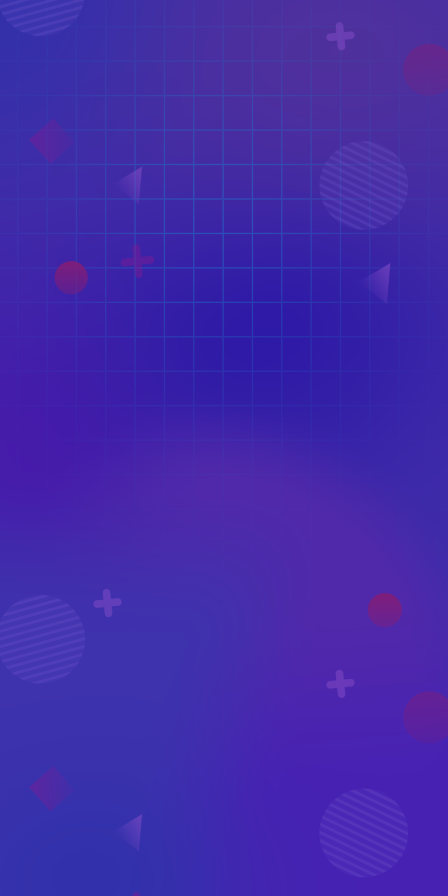
This background is drawn by a WebGL 2 fragment shader. Its source:

```glsl
#version 300 es
precision highp float;
// Indigo and violet backdrop: soft colour fields, slightly warped by gradient
// noise, a glowing grid that fades outward, and faint geometric confetti
// that repeats vertically. Space is 1 wide by 2 high, origin at lower left.
uniform vec2 u_resolution;
out vec4 fragColor;

const vec3 INDIGO = vec3(0.245, 0.170, 0.665);
const vec3 MAUVE = vec3(0.310, 0.188, 0.615);
const vec3 BLUE = vec3(0.190, 0.190, 0.670);
const vec3 VIOLET = vec3(0.280, 0.105, 0.670);
const vec3 ULTRAMARINE = vec3(0.178, 0.100, 0.650);
const vec3 PURPLE = vec3(0.315, 0.160, 0.665);
const vec3 SLATE = vec3(0.245, 0.195, 0.680);
const vec3 ELECTRIC = vec3(0.280, 0.130, 0.700);
const vec3 GRID_COLOR = vec3(0.13, 0.43, 0.78);
const vec3 LILAC = vec3(0.52, 0.30, 0.78);
const vec3 MAGENTA = vec3(0.50, 0.10, 0.58);
const vec3 CRIMSON = vec3(0.52, 0.11, 0.46);
const vec3 STRIPE_COLOR = vec3(0.42, 0.32, 0.78);

const vec2 GRID_CELL = vec2(0.0655, 0.0769);
const vec2 GRID_ORIGIN = vec2(0.498, 1.479);
const float GRID_HALF_WIDTH = 0.0014;
const float TILE_HEIGHT = 1.4453;
const float STRIPE_STEP = 0.0165;
const float WARP = 0.035;

float pixel; // size of one pixel in canvas units

vec2 hashGradient(vec2 cell) {
    float a = 6.2832 * fract(sin(dot(cell, vec2(127.1, 311.7))) * 43758.5);
    return vec2(cos(a), sin(a));
}

float gradientNoise(vec2 p) {
    vec2 i = floor(p), f = fract(p);
    vec2 u = f * f * f * (f * (f * 6.0 - 15.0) + 10.0);
    vec2 e = vec2(1.0, 0.0);
    float low = mix(dot(hashGradient(i), f), dot(hashGradient(i + e), f - e), u.x);
    float high = mix(dot(hashGradient(i + e.yx), f - e.yx),
                     dot(hashGradient(i + 1.0), f - 1.0), u.x);
    return mix(low, high, u.y);
}

vec2 rotate(vec2 p, float a) {
    return vec2(cos(a) * p.x + sin(a) * p.y, cos(a) * p.y - sin(a) * p.x);
}

float glow(vec2 p, vec2 center, vec2 radii) {
    vec2 q = (p - center) / radii;
    return exp(-dot(q, q));
}

float cover(float d) { return smoothstep(0.7, -0.7, d / pixel); }

// Position relative to the nearest vertical repeat of a shape
vec2 local(vec2 p, vec2 center) {
    vec2 q = p - center;
    q.y = mod(q.y + 0.5 * TILE_HEIGHT, TILE_HEIGHT) - 0.5 * TILE_HEIGHT;
    return q;
}

float plusShape(vec2 q, float arm) {
    q = abs(rotate(q, 0.1));
    if (q.y > q.x) q = q.yx;
    return cover(length(vec2(max(q.x - arm, 0.0), q.y)) - 0.0085);
}

float edge(vec2 q, vec2 a, vec2 b) {
    vec2 e = normalize(b - a);
    return e.y * (q.x - a.x) - e.x * (q.y - a.y);
}

// Triangle that fades away from its upper right corner
float triangle(vec2 q) {
    vec2 a = vec2(0.023, 0.039), b = vec2(-0.042, 0.0), c = vec2(0.016, -0.044);
    float d = max(edge(q, a, b), max(edge(q, b, c), edge(q, c, a)));
    return cover(d) * smoothstep(-0.055, 0.055, q.x + 0.6 * q.y);
}

float stripedDisc(vec2 q, float angle) {
    float s = rotate(q, angle).y / STRIPE_STEP;
    float line = cover((abs(fract(s) - 0.5) - 0.2) * STRIPE_STEP);
    return cover(length(q) - 0.099) * (0.12 + 0.26 * line);
}

float ball(vec2 q, float radius) {
    return cover(length(q) - radius) * (0.65 + 0.25 * q.y / radius);
}

vec3 backdrop(vec2 p) {
    p += WARP * vec2(gradientNoise(p * 2.3), gradientNoise(p * 2.3 + 17.0));
    vec3 c = mix(INDIGO, MAUVE, glow(p, vec2(0.72, 1.86), vec2(0.60, 0.42)));
    c = mix(c, BLUE, 0.9 * glow(p, vec2(0.0, 2.02), vec2(0.32, 0.36)));
    c = mix(c, VIOLET, glow(p, vec2(0.10, 1.02), vec2(0.36, 0.34)));
    c = mix(c, ULTRAMARINE, glow(p, vec2(0.60, 1.25), vec2(0.38, 0.30)));
    // Rounded hill, then the fields that lie on its lower slopes
    float hill = smoothstep(0.09, -0.13, length(p - vec2(0.46, 0.46)) - 0.57);
    c = mix(c, PURPLE, hill * smoothstep(0.0, 0.5, p.x));
    c = mix(c, ELECTRIC, smoothstep(0.68, 0.22, p.y));
    float leftSide = smoothstep(0.14, -0.20, p.x - 0.49 - 0.25 * (p.y - 0.20));
    c = mix(c, SLATE, leftSide * smoothstep(0.95, 0.55, p.y));
    return mix(c, BLUE, 0.9 * glow(p, vec2(0.20, 0.03), vec2(0.34, 0.26)));
}

void main() {
    vec2 p = gl_FragCoord.xy / u_resolution * vec2(1.0, 2.0);
    pixel = 2.0 / u_resolution.y;
    vec3 c = backdrop(p);

    // Grid, brightest above the dark centre
    vec2 g = (p - GRID_ORIGIN) / GRID_CELL;
    vec2 d = abs(g - round(g)) * GRID_CELL - GRID_HALF_WIDTH;
    float fade = 0.60 * glow(p, vec2(0.48, 1.51), vec2(0.36, 0.40));
    c = mix(c, GRID_COLOR, max(cover(d.x), cover(d.y)) * fade);

    // Confetti
    c = mix(c, STRIPE_COLOR, stripedDisc(local(p, vec2(0.812, 1.586)), -0.45));
    c = mix(c, STRIPE_COLOR, stripedDisc(local(p, vec2(0.091, 0.573)), 0.27));
    c = mix(c, CRIMSON, 0.5 * ball(local(p, vec2(0.958, 1.844)), 0.058));
    c = mix(c, CRIMSON, ball(local(p, vec2(0.159, 1.380)), 0.037));
    c = mix(c, CRIMSON, ball(local(p, vec2(0.859, 0.638)), 0.038));
    vec2 q = local(p, vec2(0.116, 1.685));
    vec2 box = abs(rotate(q, 0.72)) - 0.036;
    c = mix(c, MAGENTA, cover(max(box.x, box.y)) * (0.30 - 4.0 * q.x));
    c = mix(c, LILAC, 0.6 * triangle(local(p, vec2(0.294, 1.589))));
    c = mix(c, LILAC, 0.6 * triangle(local(p, vec2(0.846, 1.370)) / 1.1));
    c = mix(c, LILAC, 0.5 * plusShape(local(p, vec2(0.760, 1.919)), 0.023));
    c = mix(c, LILAC, 0.5 * plusShape(local(p, vec2(0.240, 0.654)), 0.023));
    c = mix(c, MAGENTA, 0.45 * plusShape(local(p, vec2(0.307, 1.417)), 0.029));
    fragColor = vec4(c, 1.0);
}
```
